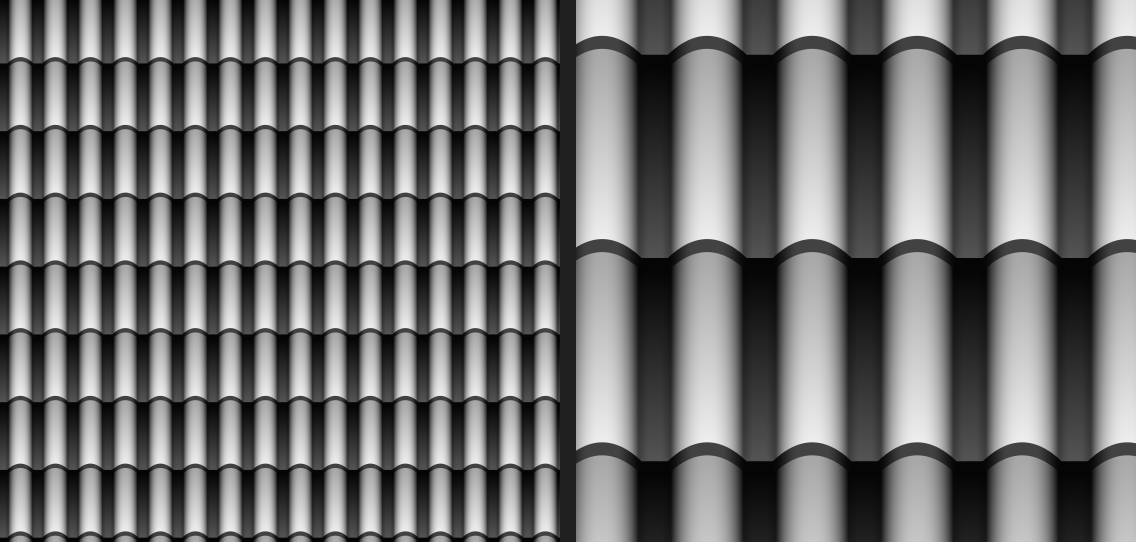
Left, the full canvas; right, a detail of the centre.
Reproduce this pattern procedurally as a Shadertoy shader.

```glsl
// Grey barrel roof tiles: rounded columns in overlapping courses, with dark troughs.
// Each course is measured downward from an arched rim; a lip and two vertical
// gradients shade it. Whole counts of columns and courses make it tile.

const float COLUMNS = 16.0;
const float COURSES = 8.0;
const vec2 PHASE = vec2(0.583, 0.936);  // crest and trough line within a cell
const float BARREL_HALF = 0.345;        // in column widths
const float BARREL_POWER = 2.5;         // higher is flatter on top
const float ARCH_RISE = 0.093;          // in course heights
const float ARCH_HALF = 0.375;          // in column widths
const float LIP_HEIGHT = 0.064;         // in course heights
const float LIP_GREY = 0.26;
const float LIP_END_GREY = 0.02;
const vec2 CREST_GREY = vec2(0.66, 0.96);   // top and bottom of a course
const vec2 TROUGH_GREY = vec2(0.0, 0.33);
const float EDGE_SHADE = 0.78;          // darkening where barrel meets trough

// Grey of the tile at offset x from the crest and depth v down the course
float tileGrey(float x, float v) {
    float depth = clamp(v, 0.0, 1.0);
    float u = abs(x) / BARREL_HALF;
    float round01 = 1.0 - pow(min(u, 1.0), BARREL_POWER);
    float crest = mix(CREST_GREY.x, CREST_GREY.y, depth);
    float trough = mix(TROUGH_GREY.x, TROUGH_GREY.y, depth);
    float edge = mix(EDGE_SHADE, 1.0, smoothstep(0.0, 0.3, abs(u - 1.0)));
    return mix(trough * edge, crest, round01);
}

// Antialiased step, one pixel wide
float cover(float distance, float pixel) {
    return clamp(distance / pixel + 0.5, 0.0, 1.0);
}

void mainImage(out vec4 fragColor, in vec2 fragCoord) {
    vec2 uv = fragCoord / iResolution.xy;
    float x = fract(uv.x * COLUMNS - PHASE.x + 0.5) - 0.5;
    float y = (1.0 - uv.y) * COURSES - PHASE.y;

    // Rim: an arch over each barrel, level across each trough
    float t = min(abs(x) / ARCH_HALF, 1.0);
    float rim = -ARCH_RISE * (1.0 - t * t);
    float below = fract(y - rim + 0.5) - 0.5;

    // Pixel size measured across the sloping rim
    float slope = t < 1.0 ? 2.0 * ARCH_RISE * t / ARCH_HALF : 0.0;
    float pixel = length(vec2(COURSES / iResolution.y,
                              slope * COLUMNS / iResolution.x));

    // Lower course, lip, then the upper course over them
    float lip = mix(LIP_GREY, LIP_END_GREY, smoothstep(0.35, 1.0, t));
    float lower = tileGrey(x, below + rim);
    float upper = tileGrey(x, below + rim + 1.0);
    float grey = mix(lip, lower, cover(below - LIP_HEIGHT, pixel));
    grey = mix(upper, grey, cover(below, pixel));

    fragColor = vec4(vec3(grey), 1.0);
}
```
